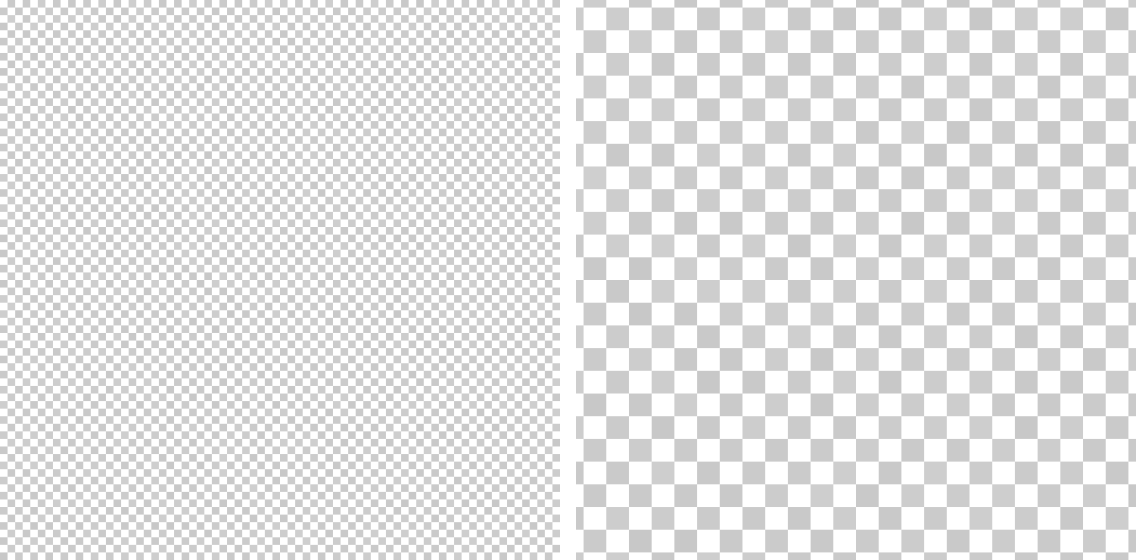
Left, the full canvas; right, a detail of the centre.
This pattern is drawn by a WebGL 2 fragment shader. Its source:

```glsl
#version 300 es
precision highp float;
// Fine checkerboard of white and light grey squares, 37 repeats each way.
// Each axis gives a smoothed +1/-1 square wave; their product picks the colour,
// and a hash per cell varies the grey very slightly.
uniform vec2 u_resolution;
out vec4 fragColor;

float hash(vec2 cell) {
    return fract(sin(dot(cell, vec2(127.1, 311.7))) * 43758.5453);
}

// Square wave that flips sign at each whole number, box filtered over one pixel
vec2 squareWave(vec2 p, vec2 pixel) {
    vec2 edgeDistance = 0.5 - abs(fract(p) - 0.5);
    vec2 parity = 1.0 - 2.0 * mod(floor(p), 2.0);
    return parity * clamp(2.0 * edgeDistance / pixel, 0.0, 1.0);
}

void main() {
    // 74 cells across and down: an even count, so opposite edges join
    vec2 p = gl_FragCoord.xy / u_resolution * 74.0;
    vec2 wave = squareWave(p, 74.0 / u_resolution);
    float greyCover = 0.5 + 0.5 * wave.x * wave.y;

    // Grey starts at the lower left cell
    vec3 white = vec3(1.0);
    vec3 grey = vec3(mix(0.785, 0.81, hash(floor(p))));
    fragColor = vec4(mix(white, grey, greyCover), 1.0);
}
```
